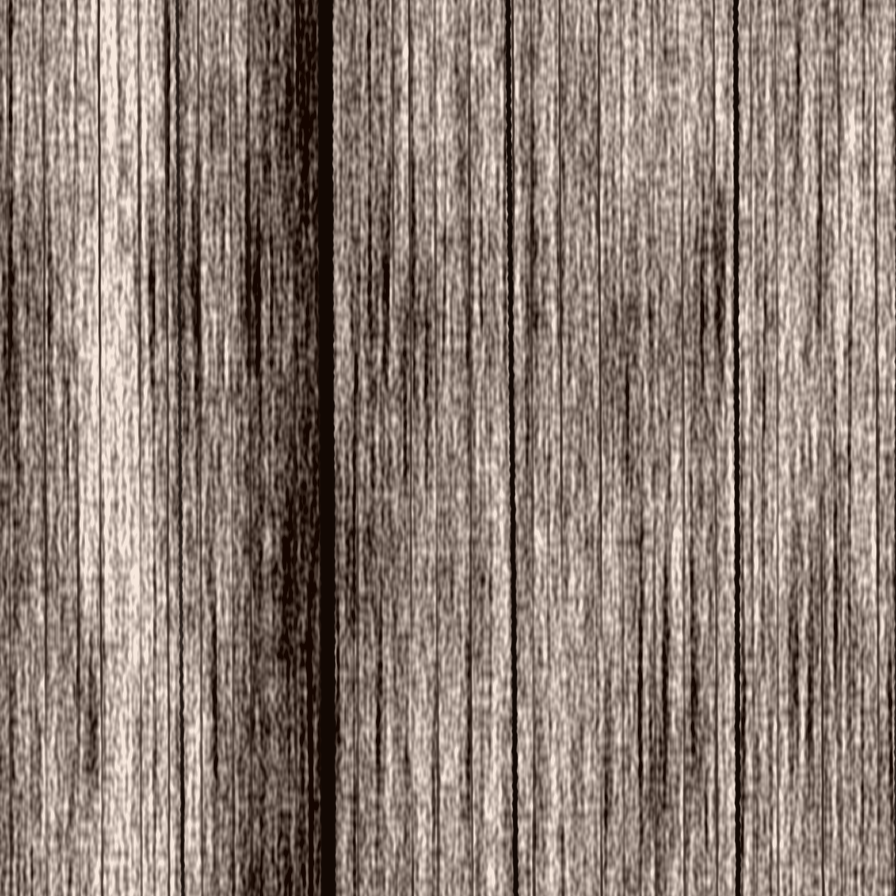
Write a WebGL 2 fragment shader that draws this texture.

```glsl
#version 300 es
precision highp float;
// Weathered vertical wooden boards with dark seams, fine cracks and fibrous grain.

#define SPECK_SCALE vec2(235.0, 95.0)
#define FIBRE_SCALE vec2(215.0, 24.0)
#define STREAK_SCALE vec2(160.0, 4.0)
#define BAND_SCALE vec2(48.0, 1.0)
#define SPECK_GAIN 0.48
#define FIBRE_GAIN 0.45
#define STREAK_GAIN 0.48
#define BAND_GAIN 0.25
#define BASE_TONE 0.66
#define CRACK_CELLS 29.0
#define CRACK_HALF_WIDTH 0.0013
#define SEAM_COUNT 5

uniform vec2 u_resolution;
out vec4 outColor;

const vec3 SHADOW_BROWN = vec3(0.14, 0.08, 0.05);
const vec3 PALE_WOOD = vec3(0.88, 0.82, 0.78);
const vec3 GAP_BLACK = vec3(0.07, 0.03, 0.012);

// Each seam: x at the bottom, x at the top, half width, strength
const vec4 SEAMS[SEAM_COUNT] = vec4[SEAM_COUNT](
    vec4(0.204, 0.198, 0.0019, 0.85),
    vec4(0.367, 0.363, 0.0083, 1.00),
    vec4(0.576, 0.567, 0.0028, 1.00),
    vec4(0.824, 0.821, 0.0029, 1.00),
    vec4(1.000, 1.001, 0.0016, 0.85));

uint scramble(uint n) {
    n = (n ^ 61u) ^ (n >> 16);
    n *= 9u;
    n ^= n >> 4;
    n *= 668265261u;
    return n ^ (n >> 15);
}

float hash(vec2 cell) {
    ivec2 c = ivec2(cell);
    uint h = scramble(uint(c.x) + scramble(uint(c.y) + 101u));
    return float(h >> 8) / 16777216.0;
}

float cornerSlope(vec2 cell, vec2 offset) {
    float angle = 6.28318 * hash(cell);
    return dot(vec2(cos(angle), sin(angle)), offset);
}

// Gradient noise, roughly -0.7 to 0.7
float noise(vec2 p) {
    vec2 i = floor(p), f = p - i;
    vec2 w = f * f * f * (f * (f * 6.0 - 15.0) + 10.0);
    vec2 e = vec2(1.0, 0.0);
    float low = mix(cornerSlope(i, f), cornerSlope(i + e.xy, f - e.xy), w.x);
    float high = mix(cornerSlope(i + e.yx, f - e.yx), cornerSlope(i + e.xx, f - e.xx), w.x);
    return mix(low, high, w.y);
}

float bump(float x, float center, float spread) {
    float d = (x - center) / spread;
    return exp(-d * d);
}

float lineMask(float distanceToLine, float halfWidth, float blur) {
    return 1.0 - smoothstep(halfWidth - blur, halfWidth + blur, abs(distanceToLine));
}

// Broad light and shade across the curved boards
float boardTone(vec2 p) {
    float tone = BASE_TONE;
    float ridge = mix(0.158, 0.132, p.y) + 0.018 * noise(vec2(4.0, p.y * 3.0));
    tone += 0.31 * bump(p.x, ridge, 0.048) * (1.0 - smoothstep(0.19, 0.206, p.x));
    tone -= 0.14 * bump(p.x, 0.0, 0.045);
    tone -= 0.22 * bump(p.x, 0.197, 0.014) * smoothstep(0.3, 0.8, p.y);
    float shade = smoothstep(mix(0.215, 0.235, p.y), mix(0.31, 0.36, p.y), p.x);
    tone -= 0.52 * shade * (1.0 - smoothstep(0.358, 0.372, p.x));
    tone -= 0.12 * bump(p.x, 0.385, 0.055) * step(0.365, p.x);
    tone += 0.24 * bump(p.x, 0.948, 0.035) * bump(p.y, 0.66, 0.26);
    return tone + 0.14 * noise(p * vec2(9.0, 2.5) + 31.0);
}

// Irregular hairline cracks, one possible crack per column cell
float crackMask(vec2 p, float blur) {
    float mask = 0.0;
    float column = floor(p.x * CRACK_CELLS);
    for (float k = -1.0; k <= 1.0; k++) {
        float id = column + k;
        float x = (id + 0.15 + 0.7 * hash(vec2(id, 7.0))) / CRACK_CELLS - 0.004 * p.y;
        x += 0.0012 * noise(vec2(id * 5.3, p.y * 4.0)) + 0.0008 * noise(vec2(id, p.y * 45.0));
        float strength = 0.45 + 0.5 * hash(vec2(id, 19.0));
        strength *= smoothstep(-0.5, 0.05, noise(vec2(id * 3.7, p.y * 2.5 + 9.0)));
        mask = max(mask, strength * lineMask(p.x - x, CRACK_HALF_WIDTH, blur));
    }
    return mask;
}

float seamMask(vec2 p, float blur) {
    float ragged = 0.0015 * noise(vec2(p.x * 60.0, p.y * 140.0));
    float mask = 0.0;
    for (int i = 0; i < SEAM_COUNT; i++) {
        vec4 seam = SEAMS[i];
        float x = mix(seam.x, seam.y, p.y) + 0.001 * noise(vec2(float(i) * 6.3, p.y * 4.0));
        mask = max(mask, seam.w * lineMask(p.x - x + ragged, seam.z, blur));
    }
    return mask;
}

void main() {
    vec2 p = gl_FragCoord.xy / u_resolution;
    float blur = max(0.0012, 0.75 / u_resolution.x);

    // Layered grain, from slow bands to fine specks, with sparse dark pores
    float grain = BAND_GAIN * noise(p * BAND_SCALE + 3.0);
    grain += STREAK_GAIN * noise(p * STREAK_SCALE + 17.0);
    grain += FIBRE_GAIN * noise(p * FIBRE_SCALE + 53.0);
    grain += SPECK_GAIN * noise(p * SPECK_SCALE + 89.0);
    grain -= 0.5 * smoothstep(0.15, 0.5, noise(p * vec2(125.0, 2.2) + 71.0));
    float tone = boardTone(p) + grain;

    vec3 wood = SHADOW_BROWN + (PALE_WOOD - SHADOW_BROWN) * clamp(tone, -0.08, 1.12);
    wood = mix(wood, SHADOW_BROWN, crackMask(p, blur));
    outColor = vec4(mix(wood, GAP_BLACK, seamMask(p, blur)), 1.0);
}
```
